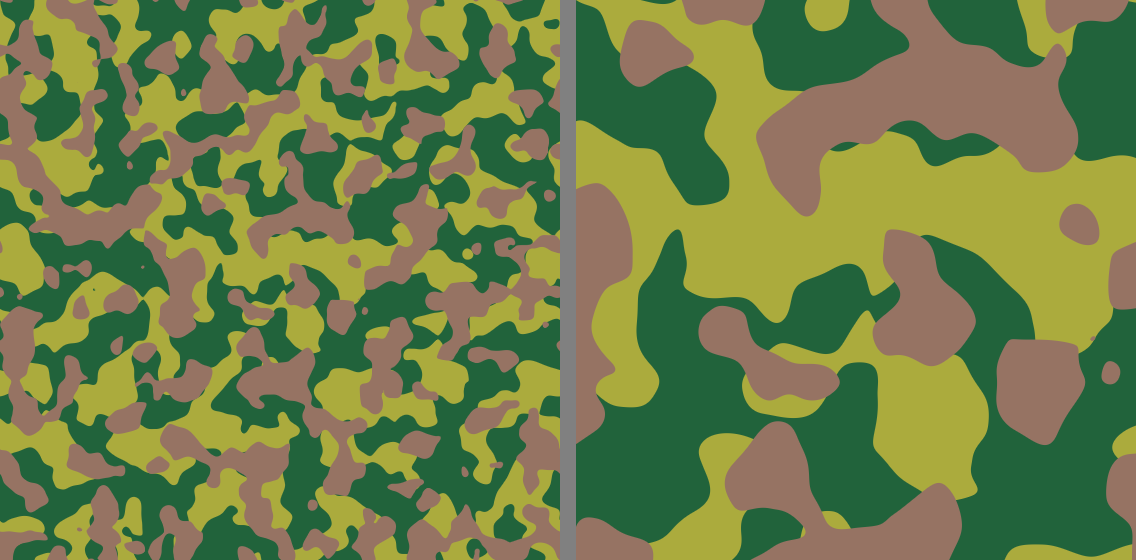
Left: the whole. Right: its middle third, enlarged.
Reproduce this pattern procedurally as a WebGL 1 fragment shader.

```glsl
precision highp float;

// Three-colour camouflage that tiles: a green ground, olive patches over it
// and brown blobs on top. Each layer is a two-octave gradient noise, wrapped
// on a whole number of cells and cut at a level that sets its share of area.

uniform vec2 u_resolution;

const vec3 GREEN = vec3(0.13, 0.39, 0.23);
const vec3 OLIVE = vec3(0.67, 0.67, 0.24);
const vec3 BROWN = vec3(0.59, 0.45, 0.39);

const float OLIVE_CELLS = 12.0;   // noise cells across the canvas
const float BROWN_CELLS = 14.0;
const float OLIVE_LEVEL = 0.022;  // higher level, smaller share
const float BROWN_LEVEL = 0.137;
const float OLIVE_SEED = 19.0;
const float BROWN_SEED = 73.0;
const float DETAIL = 0.48;        // strength of the second octave
const vec2 DETAIL_SHIFT = vec2(0.37, 0.61); // keeps octave lattices apart
const float TAU = 6.2831853;

float hash(vec2 p) {
  vec3 q = fract(p.xyx * 0.1031);
  q += dot(q, q.yzx + 33.33);
  return fract((q.x + q.y) * q.z);
}

// Contribution of one lattice corner: random unit gradient times offset.
float corner(vec2 cell, vec2 offset, float period, float seed) {
  float angle = TAU * hash(mod(cell, period) + seed);
  return dot(vec2(cos(angle), sin(angle)), offset);
}

// Gradient noise that repeats after "period" cells.
float gradientNoise(vec2 p, float period, float seed) {
  vec2 cell = floor(p);
  vec2 f = p - cell;
  vec2 fade = f * f * f * (f * (f * 6.0 - 15.0) + 10.0);
  vec2 e = vec2(1.0, 0.0);
  float bottom = mix(corner(cell, f, period, seed),
                     corner(cell + e.xy, f - e.xy, period, seed), fade.x);
  float top = mix(corner(cell + e.yx, f - e.yx, period, seed),
                  corner(cell + e.xx, f - e.xx, period, seed), fade.x);
  return mix(bottom, top, fade.y);
}

float patches(vec2 uv, float cells, float seed) {
  float coarse = gradientNoise(uv * cells, cells, seed);
  float fine = gradientNoise(uv * cells * 2.0 + DETAIL_SHIFT, cells * 2.0, seed + 131.0);
  return coarse + DETAIL * fine;
}

// Coverage of a layer, with an edge one pixel wide from the local slope.
float layer(vec2 uv, float cells, float level, float seed) {
  vec2 texel = 1.0 / u_resolution;
  float value = patches(uv, cells, seed);
  vec2 slope = vec2(patches(uv + vec2(texel.x, 0.0), cells, seed),
                    patches(uv + vec2(0.0, texel.y), cells, seed)) - value;
  return clamp((value - level) / max(length(slope), 1e-5) + 0.5, 0.0, 1.0);
}

void main() {
  vec2 uv = gl_FragCoord.xy / u_resolution;
  vec3 color = mix(GREEN, OLIVE, layer(uv, OLIVE_CELLS, OLIVE_LEVEL, OLIVE_SEED));
  color = mix(color, BROWN, layer(uv, BROWN_CELLS, BROWN_LEVEL, BROWN_SEED));
  gl_FragColor = vec4(color, 1.0);
}
```
